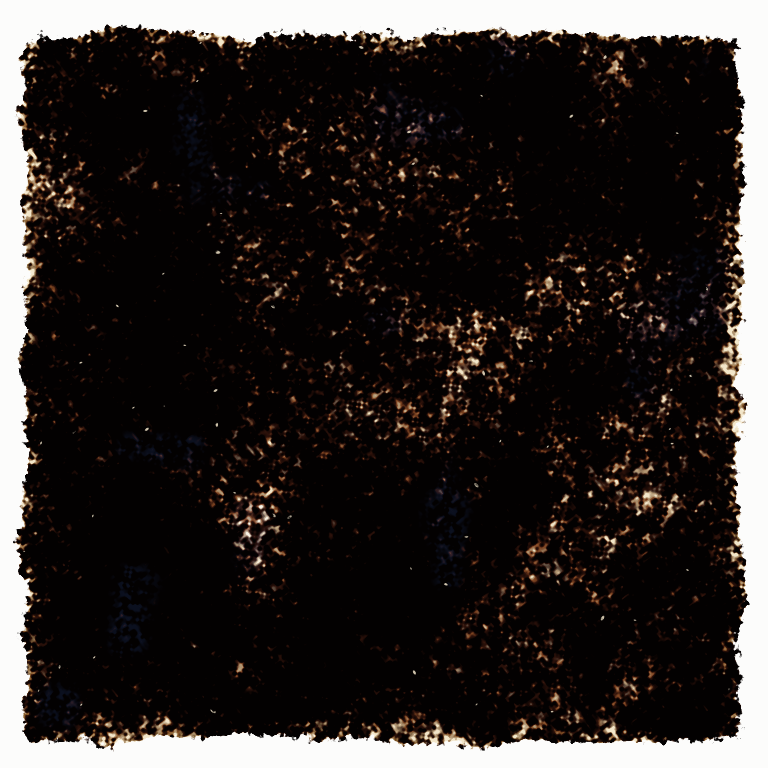
A Shadertoy shader for this texture:

```glsl
// A dark, charred square sheet with ragged edges on white paper.
// Patchy noise plus fine grain drives a heat ramp from black to cream;
// a noise-displaced box distance shapes the sheet and its golden rim.

#define PATCH_SCALE 7.0
#define PATCH_WEIGHT 1.2
#define GRAIN_SCALE 122.0
#define SPECK_THRESHOLD 1.05
#define SPECK_RANGE 0.5
#define RIM_GLOW 0.36
#define RIM_WIDTH 0.013
#define EDGE_ROUGHNESS 0.02
#define FLECK_CELLS 44.0
#define FLECK_CHANCE 0.035

const vec3 PAPER = vec3(0.99, 0.99, 0.985);
const vec3 CHAR  = vec3(0.012, 0.002, 0.002);
const vec3 EMBER = vec3(0.18, 0.07, 0.04);
const vec3 RUST  = vec3(0.50, 0.27, 0.13);
const vec3 GOLD  = vec3(0.54, 0.39, 0.17);
const vec3 ASH   = vec3(0.35, 0.28, 0.23);
const vec3 TAN   = vec3(0.69, 0.58, 0.44);
const vec3 CREAM = vec3(0.95, 0.90, 0.79);
const vec3 BLUE  = vec3(0.03, 0.06, 0.12);

const mat2 TURN = mat2(0.8, 0.6, -0.6, 0.8);

float hash(vec2 p) {
    return fract(sin(dot(p, vec2(127.1, 311.7))) * 43758.5453);
}

float noise(vec2 p) {
    vec2 i = floor(p), f = fract(p);
    f = f * f * (3.0 - 2.0 * f);
    float low  = mix(hash(i), hash(i + vec2(1, 0)), f.x);
    float high = mix(hash(i + vec2(0, 1)), hash(i + vec2(1, 1)), f.x);
    return mix(low, high, f.y);
}

// Layered noise, normalised to a mean of one half
float fbm(vec2 p, float gain) {
    float sum = 0.0, total = 0.0, weight = 1.0;
    for (int i = 0; i < 5; i++) {
        sum += weight * noise(p);
        total += weight;
        weight *= gain;
        p = TURN * p * 2.03 + 17.3;
    }
    return sum / total;
}

float roundedBox(vec2 p, vec2 halfSize, float radius) {
    vec2 q = abs(p) - halfSize + radius;
    return length(max(q, 0.0)) + min(max(q.x, q.y), 0.0) - radius;
}

// Signed distance to the torn outline, negative inside
float sheet(vec2 uv, float grain) {
    float d = roundedBox(uv - vec2(0.496, 0.494), vec2(0.467, 0.460), 0.02);
    d += EDGE_ROUGHNESS * (noise(uv * 13.0 + 5.0) - 0.5);
    d += EDGE_ROUGHNESS * 1.3 * (fbm(uv * 34.0 + 9.0, 0.7) - 0.5);
    return d + EDGE_ROUGHNESS * 0.5 * (grain - 0.5);
}

// Sparse pale flakes, one candidate per cell
float flecks(vec2 uv, float pixel) {
    vec2 cell = floor(uv * FLECK_CELLS);
    vec2 offset = vec2(hash(cell + 3.1), hash(cell + 7.7)) * 0.6 + 0.2;
    vec2 p = (uv * FLECK_CELLS - cell - offset) / FLECK_CELLS;
    float angle = 6.2832 * hash(cell + 11.9);
    p = mat2(cos(angle), sin(angle), -sin(angle), cos(angle)) * p;
    p.y *= 1.8;
    float radius = mix(0.0015, 0.004, pow(hash(cell + 23.5), 3.0));
    float shape = 1.0 - smoothstep(-pixel, pixel, length(p) - radius);
    return shape * step(hash(cell + 31.3), FLECK_CHANCE);
}

// Heat ramp: char, ember, midtone, tan, cream
vec3 heat(float t, vec3 midtone) {
    vec3 color = mix(CHAR, EMBER, smoothstep(0.12, 0.55, t));
    color = mix(color, midtone, smoothstep(0.46, 0.68, t));
    color = mix(color, TAN, smoothstep(0.64, 0.86, t));
    return mix(color, CREAM, smoothstep(0.85, 1.08, t));
}

void mainImage(out vec4 fragColor, in vec2 fragCoord) {
    vec2 uv = fragCoord / iResolution.xy;
    float pixel = 1.0 / min(iResolution.x, iResolution.y);

    // Fine grain and the broad patches that gather it
    float grain = 0.45 * noise(TURN * uv * GRAIN_SCALE)
                + 0.55 * noise(uv * TURN * GRAIN_SCALE * 1.93 + 41.0);
    float patches = fbm(uv * PATCH_SCALE + 2.6, 0.75);
    float d = sheet(uv, grain);

    // Rim glows unevenly and fades inwards
    float rim = exp(min(d, 0.0) / RIM_WIDTH);
    float unevenness = 0.55 + 0.9 * noise(uv * 22.0 + 60.0);
    float level = grain + 0.5 + PATCH_WEIGHT * (patches - 0.5);
    level += RIM_GLOW * rim * unevenness;
    float t = (level - SPECK_THRESHOLD) / SPECK_RANGE;

    // Hue drifts between rust and ash, turning gold at the rim
    float hue = smoothstep(0.35, 0.75, noise(uv * 75.0 + 80.0));
    vec3 midtone = mix(mix(RUST, ASH, hue), GOLD, 0.8 * rim);
    vec3 color = heat(t, midtone);

    // Rare cool stains and pale flakes
    float stain = smoothstep(0.80, 0.95, noise(uv * 12.0 + 33.0));
    color += BLUE * stain * smoothstep(0.45, 0.75, grain);
    color = mix(color, CREAM, 0.85 * flecks(uv, pixel) * smoothstep(0.25, 0.5, grain));

    color = mix(color, PAPER, smoothstep(-pixel, pixel, d));
    fragColor = vec4(color, 1.0);
}
```
